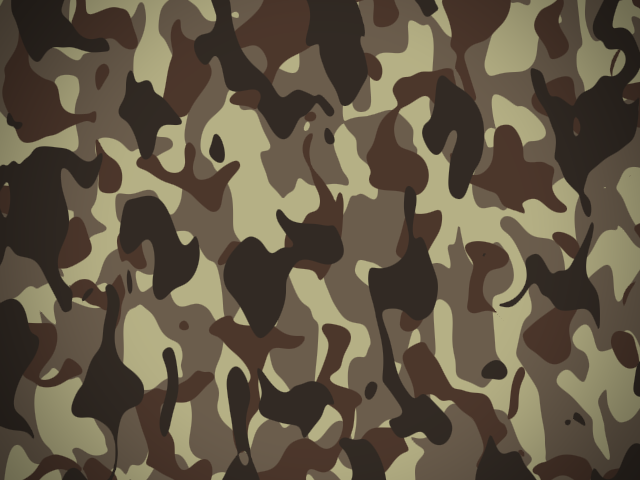
This pattern is drawn by a Shadertoy shader. Its source:

```glsl
// Woodland camouflage: four flat earth tones in lobed, mostly upright patches with a soft vignette.

#define TAUPE_LEVEL -0.20   // cover thresholds, in standard deviations
#define BROWN_LEVEL 0.70
#define DARK_LEVEL 0.64
#define TAUPE_SIZE vec2(0.165, 0.25)   // patch spacing, in canvas heights
#define BROWN_SIZE vec2(0.19, 0.20)
#define DARK_SIZE vec2(0.175, 0.29)
#define WARP 0.10
#define DETAIL 0.32
#define VIGNETTE 0.46

const float TAU = 6.28318;
const int WAVES = 14;

const vec3 KHAKI = vec3(0.71, 0.69, 0.52);
const vec3 TAUPE = vec3(0.42, 0.365, 0.30);
const vec3 BROWN = vec3(0.30, 0.215, 0.17);
const vec3 DARK = vec3(0.195, 0.165, 0.14);

float hash(float n) {
    return fract(sin(n * 12.9898) * 43758.5);
}

// Sum of plane waves in all directions, scaled to unit variance
float waves(vec2 p, float seed) {
    float sum = 0.0;
    for (int i = 0; i < WAVES; i++) {
        float n = seed + float(i);
        float angle = 0.5 * TAU * (float(i) + hash(n)) / float(WAVES);
        float frequency = mix(0.6, 1.4, hash(n + 31.7));
        vec2 direction = vec2(cos(angle), sin(angle));
        sum += cos(TAU * (frequency * dot(p, direction) + hash(n + 67.3)));
    }
    return sum * sqrt(2.0 / float(WAVES));
}

// Warped wave field whose level sets form lobed blotches
float blotch(vec2 p, vec2 size, float seed) {
    vec2 q = p / size;
    q += WARP * vec2(waves(q * 1.3, seed + 103.0), waves(q * 1.3, seed + 151.0));
    float field = waves(q, seed) + DETAIL * waves(q * 2.1, seed + 211.0);
    return field / sqrt(1.0 + DETAIL * DETAIL);
}

// Antialiased coverage of the region above a level
float cover(float field, float level) {
    return clamp((field - level) / max(fwidth(field), 1e-4) + 0.5, 0.0, 1.0);
}

void mainImage(out vec4 fragColor, in vec2 fragCoord) {
    vec2 p = (fragCoord - 0.5 * iResolution.xy) / iResolution.y;

    // Tones stacked from light to dark
    vec3 color = KHAKI;
    color = mix(color, TAUPE, cover(blotch(p, TAUPE_SIZE, 5.0), TAUPE_LEVEL));
    color = mix(color, BROWN, cover(blotch(p, BROWN_SIZE, 409.0), BROWN_LEVEL));
    color = mix(color, DARK, cover(blotch(p, DARK_SIZE, 823.0), DARK_LEVEL));

    // Darkening towards the corners
    color *= 1.0 - VIGNETTE * smoothstep(0.4, 0.95, length(p));
    fragColor = vec4(color, 1.0);
}
```
